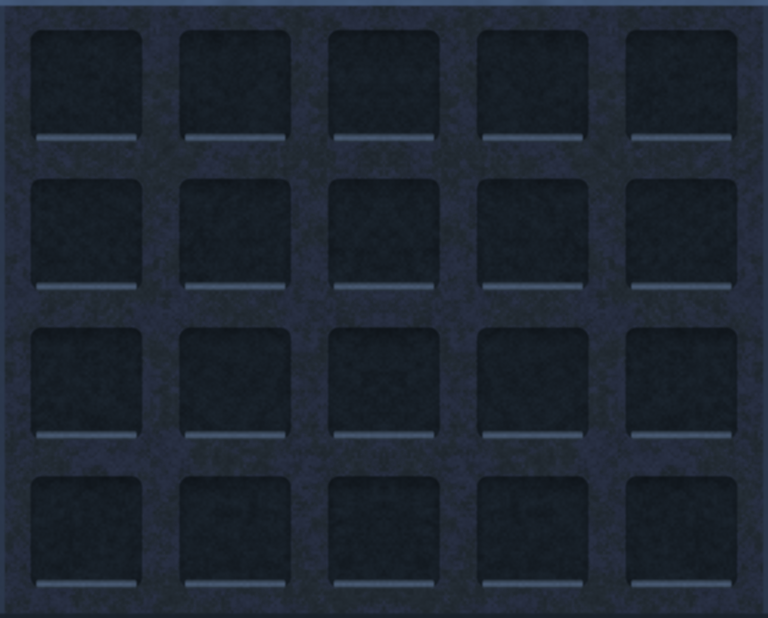
Write a WebGL 2 fragment shader that draws this pattern.

```glsl
#version 300 es
precision highp float;
// Dark slate panel with a 5 by 4 grid of recessed square slots, each with a lit lower lip.

uniform vec2 u_resolution;
out vec4 outColor;

float hash(vec2 p) {
    return fract(sin(dot(p, vec2(127.1, 311.7))) * 43758.545);
}

float noise(vec2 p) {
    vec2 i = floor(p), f = fract(p);
    f = f * f * (3.0 - 2.0 * f);
    return mix(mix(hash(i), hash(i + vec2(1, 0)), f.x),
               mix(hash(i + vec2(0, 1)), hash(i + vec2(1, 1)), f.x), f.y);
}

float fbm(vec2 p) {
    float sum = 0.0, amp = 0.5;
    for (int i = 0; i < 4; i++) {
        sum += amp * noise(p);
        p = mat2(1.6, 1.2, -1.2, 1.6) * p + 7.3;
        amp *= 0.5;
    }
    return sum / 0.9375;
}

float roundedBox(vec2 p, vec2 halfSize, float radius) {
    vec2 d = abs(p) - halfSize + radius;
    return length(max(d, 0.0)) + min(max(d.x, d.y), 0.0) - radius;
}

float cover(float dist, float soft) {
    return 1.0 - smoothstep(-soft, soft, dist);
}

void main() {
    // One unit is the distance between neighbouring slots
    vec2 size = vec2(5.163, 4.155);
    vec2 p = gl_FragCoord.xy / u_resolution * size;
    float pixel = size.y / u_resolution.y;
    float soft = max(0.012, pixel);

    // Stone texture, mirrored about the vertical centre line
    vec2 stone = vec2(abs(p.x - 0.5 * size.x), p.y);
    float patches = fbm(stone * 5.0 + 3.0);
    float mottle = fbm(stone * 17.0 + 20.0);
    float grain = noise(stone * 48.0) - 0.5;

    // Raised frame: grey slate with bluish patches
    float blue = smoothstep(0.36, 0.64, 0.5 * patches + 0.5 * mottle + 0.12 * grain);
    vec3 color = mix(vec3(0.135, 0.168, 0.200), vec3(0.145, 0.172, 0.242), blue);
    color *= 1.0 + 0.14 * grain + 0.24 * (mottle - 0.5);

    // Recessed slots, darker under the upper edge
    vec2 cell = fract(p - vec2(0.081, 0.078)) - 0.5;
    float slot = roundedBox(cell, vec2(0.375), 0.075);
    vec3 recess = vec3(0.088, 0.119, 0.151) * (1.0 + 0.16 * grain + 0.40 * (mottle - 0.5));
    recess *= 1.0 - 0.16 * smoothstep(0.22, 0.375, cell.y);
    recess *= 1.0 - 0.10 * smoothstep(-0.06, 0.0, slot);
    color = mix(color, recess, cover(slot, soft));

    // Lit lower lip, brightest along its middle
    float lip = roundedBox(cell + vec2(0.0, 0.349), vec2(0.337, 0.027), 0.016);
    vec3 lipColor = mix(vec3(0.20, 0.25, 0.31), vec3(0.275, 0.340, 0.435),
                        1.0 - smoothstep(0.0, 0.026, abs(cell.y + 0.351)));
    color = mix(color, lipColor * (1.0 + 0.08 * grain), cover(lip, soft));

    // Panel bevel: faint sides, dark base, bright top
    float side = min(p.x, size.x - p.x);
    color = mix(color, vec3(0.175, 0.225, 0.310), 0.85 * cover(side - 0.032, soft));
    color = mix(color, vec3(0.095, 0.130, 0.165), 0.85 * cover(p.y - 0.030, soft));
    vec3 topColor = vec3(0.250, 0.330, 0.450) * (0.88 + 0.28 * patches);
    color = mix(color, topColor, cover(size.y - p.y - 0.038, soft));

    outColor = vec4(color, 1.0);
}
```
